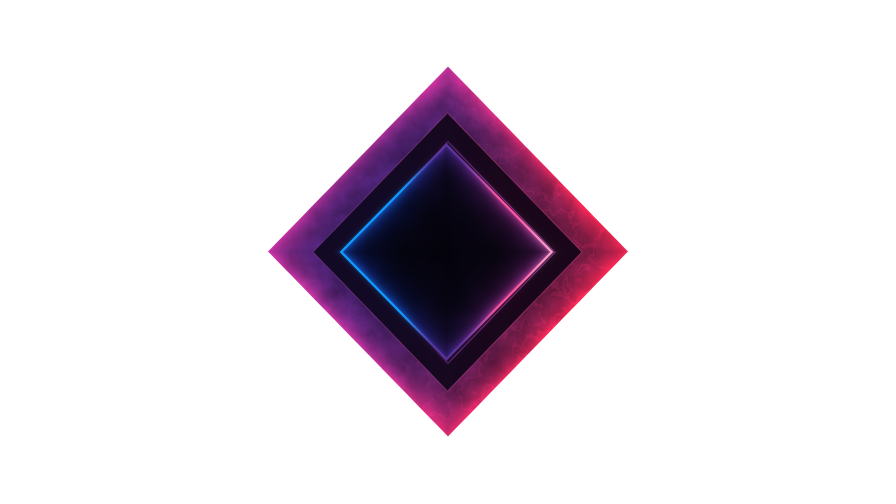
Reproduce this background procedurally as a Shadertoy shader.

```glsl
// Neon diamond: a glowing textured frame around a dark panel on white.
#define CENTER vec2(0.0, 0.001)
#define OUTER_SIZE vec2(0.357, 0.367)
#define MIDDLE_SIZE vec2(0.267, 0.276)
#define INNER_SIZE vec2(0.209, 0.213)
#define TRIM_SIZE vec2(0.212, 0.220)
#define INNER_SHIFT vec2(-0.003, -0.001)
#define RIM_FALLOFF 0.019
#define NEON_WIDTH 0.0021
#define NEON_FALLOFF 0.008
#define HAZE_FALLOFF 0.032
#define GRAIN_SCALE 17.0

// Signed distance to the edges of a diamond with the given half extents.
float diamond(vec2 p, vec2 size) {
    return (dot(abs(p) / size, vec2(1.0)) - 1.0) * size.x * size.y / length(size);
}

float coverage(float d, float px) {
    return clamp(0.5 - d / px, 0.0, 1.0);
}

float stroke(float d, float halfWidth, float px) {
    return coverage(abs(d) - halfWidth, px);
}

// Gradient noise
vec2 gradientAt(vec2 cell) {
    vec3 h = fract(cell.xyx * vec3(0.1031, 0.1030, 0.0973));
    h += dot(h, h.yzx + 33.33);
    float angle = 6.2832 * fract((h.x + h.y) * h.z);
    return vec2(cos(angle), sin(angle));
}

float gradientNoise(vec2 p) {
    vec2 i = floor(p), f = fract(p);
    vec2 u = f * f * f * (f * (f * 6.0 - 15.0) + 10.0);
    vec2 e = vec2(0.0, 1.0);
    float low = mix(dot(gradientAt(i), f),
                    dot(gradientAt(i + e.yx), f - e.yx), u.x);
    float high = mix(dot(gradientAt(i + e), f - e),
                     dot(gradientAt(i + e.yy), f - e.yy), u.x);
    return mix(low, high, u.y);
}

float fbm(vec2 p) {
    float sum = 0.0, gain = 0.6;
    for (int i = 0; i < 4; i++) {
        sum += gain * gradientNoise(p);
        p = mat2(1.6, 1.2, -1.2, 1.6) * p + 3.7;
        gain *= 0.55;
    }
    return sum;
}

// Frame: dusky purple to wine, lit from its outer rim.
vec3 frameColor(vec2 p, float depth) {
    vec2 q = p / OUTER_SIZE;
    float warm = smoothstep(-0.5, 0.8, q.x - 0.25 * q.y);
    vec3 body = mix(vec3(0.25, 0.12, 0.41), vec3(0.42, 0.10, 0.25), warm);
    vec3 rim = mix(vec3(0.80, 0.20, 0.64), vec3(0.97, 0.15, 0.33), warm);
    float corner = smoothstep(0.6, 1.0, max(abs(q.x), abs(q.y)));
    float shade = fbm(p * GRAIN_SCALE + 5.0);
    float vein = smoothstep(0.05, 0.0, abs(fbm(p * GRAIN_SCALE * 0.8 - 9.0)));
    float glow = exp(-depth / (RIM_FALLOFF * (1.0 + 0.8 * corner)));
    float upperLeft = smoothstep(0.0, 0.4, -q.x) * smoothstep(0.0, 0.4, q.y);
    glow *= 1.0 - 0.25 * upperLeft;
    vec3 col = mix(body * (1.0 + 0.5 * shade), rim, clamp(glow * (1.0 + 0.4 * shade), 0.0, 1.0));
    return col + 0.07 * vein * rim * (0.3 + warm);
}

// Neon tube: cyan at the left, violet in the middle, rose at the right.
vec3 neonColor(float side) {
    vec3 col = mix(vec3(0.06, 0.62, 1.0), vec3(0.46, 0.27, 0.76), smoothstep(-0.45, -0.08, side));
    col = mix(col, vec3(1.0, 0.33, 0.61), smoothstep(0.08, 0.55, side));
    return mix(col, vec3(1.0, 0.62, 0.78), smoothstep(0.6, 1.0, side));
}

void mainImage(out vec4 fragColor, in vec2 fragCoord) {
    float px = 1.0 / iResolution.y;
    vec2 p = (fragCoord - 0.5 * iResolution.xy) * px - CENTER;
    vec2 q = p - INNER_SHIFT;
    float outer = diamond(p, OUTER_SIZE);
    float middle = diamond(p - vec2(-0.001, -0.001), MIDDLE_SIZE);
    float inner = diamond(q, INNER_SIZE);
    float trim = diamond(p - vec2(0.0, -0.002), TRIM_SIZE);
    float side = clamp(q.x / INNER_SIZE.x, -1.0, 1.0);

    // Frame, dark band and its hairline
    vec3 col = frameColor(p, max(-outer, 0.0));
    vec3 band = mix(vec3(0.07, 0.035, 0.14), vec3(0.10, 0.025, 0.10), smoothstep(-0.8, 0.8, side));
    col = mix(col, band, coverage(middle, px));
    vec3 hairline = mix(vec3(0.45, 0.20, 0.52), vec3(0.68, 0.22, 0.42), 0.5 + 0.5 * side);
    col = mix(col, hairline, 0.75 * stroke(middle, 0.0009, px));

    // Dark panel with haze gathered along its edges
    vec3 neon = neonColor(side);
    vec3 hazeColor = mix(vec3(0.05, 0.12, 0.48), vec3(0.40, 0.10, 0.40), smoothstep(-0.5, 0.6, side));
    vec3 panel = vec3(0.015, 0.012, 0.045) + 0.7 * hazeColor * exp(-abs(inner) / HAZE_FALLOFF);
    panel *= 1.0 + 0.3 * fbm(p * GRAIN_SCALE);
    col = mix(col, panel, coverage(inner, px));

    // Offset trim, neon bloom and bright tube
    float trimFade = smoothstep(-0.2, 0.1, side);
    col = mix(col, vec3(0.50, 0.20, 0.58), 0.75 * trimFade * stroke(trim, 0.0010, px));
    float power = mix(0.55, 1.0, smoothstep(0.08, 0.5, abs(side)));
    float spread = inner < 0.0 ? NEON_FALLOFF : 0.45 * NEON_FALLOFF;
    col += 0.42 * power * neon * exp(-abs(inner) / spread);
    col = mix(col, neon, power * stroke(inner, NEON_WIDTH, px));

    col = mix(vec3(1.0), clamp(col, 0.0, 1.0), coverage(outer, px));
    fragColor = vec4(col, 1.0);
}
```
